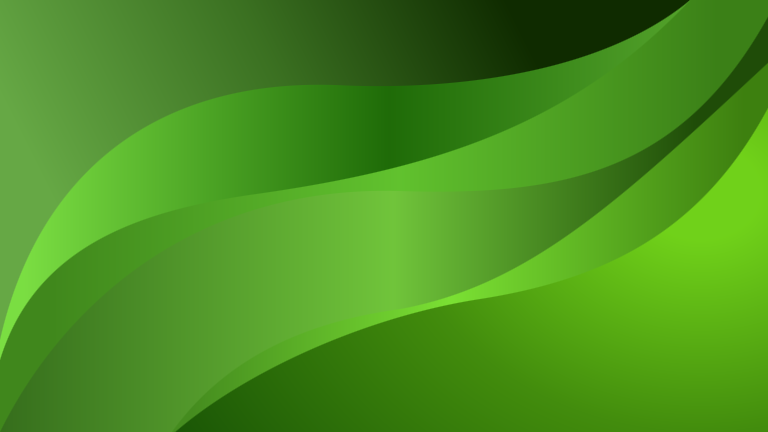
This background is drawn by a Shadertoy shader. Its source:

```glsl
// Height at x of one cubic Bezier that runs left to right
float bezierHeight(float x, vec2 a, vec2 b, vec2 c, vec2 d) {
    float lo = 0.0, hi = 1.0;
    vec2 q = a;
    for (int i = 0; i < 20; i++) {
        float t = 0.5 * (lo + hi), s = 1.0 - t;
        q = s * s * s * a + 3.0 * s * s * t * b + 3.0 * s * t * t * c + t * t * t * d;
        if (q.x < x) lo = t; else hi = t;
    }
    return q.y;
}

// Soft coverage of the area below a wave of two Beziers joined at mid
float below(vec2 p, vec2 a, vec2 b, vec2 c, vec2 mid, vec2 d, vec2 e, vec2 f) {
    float height = p.x < mid.x ? bezierHeight(p.x, a, b, c, mid)
                               : bezierHeight(p.x, mid, d, e, f);
    float depth = height - p.y;
    return clamp(0.5 + depth / max(fwidth(depth), 1e-4), 0.0, 1.0);
}

// Gradient through three colours placed at the given stops
vec3 ramp(float t, vec3 stops, vec3 first, vec3 middle, vec3 last) {
    vec3 col = mix(first, middle, clamp((t - stops.x) / (stops.y - stops.x), 0.0, 1.0));
    return mix(col, last, clamp((t - stops.y) / (stops.z - stops.y), 0.0, 1.0));
}

void mainImage(out vec4 fragColor, in vec2 fragCoord) {
    // Canvas is 16 units wide and 9 high
    vec2 p = fragCoord / iResolution.xy * vec2(16.0, 9.0);

    // Backdrop fading to a dark upper right
    vec3 col = ramp(p.x + 0.5 * p.y, vec3(3.5, 9.5, 15.0),
        vec3(0.40, 0.66, 0.27), vec3(0.23, 0.44, 0.13), vec3(0.06, 0.17, 0.0));

    // Upper ribbon, dark in its centre
    vec3 upper = ramp(p.x, vec3(0.5, 8.1, 14.4),
        vec3(0.48, 0.87, 0.26), vec3(0.12, 0.42, 0.03), vec3(0.33, 0.64, 0.17));
    col = mix(col, upper, below(p, vec2(0.0, 1.92), vec2(0.83, 5.56), vec2(3.44, 7.42),
        vec2(7.19, 7.22), vec2(9.38, 7.13), vec2(12.5, 7.44), vec2(14.38, 9.0)));

    // Second ribbon, bright in its centre
    vec3 second = ramp(p.x, vec3(1.0, 8.3, 15.0),
        vec3(0.25, 0.53, 0.11), vec3(0.38, 0.76, 0.18), vec3(0.23, 0.50, 0.09));
    col = mix(col, second, below(p, vec2(0.0, 1.5), vec2(0.73, 3.88), vec2(2.92, 4.6),
        vec2(5.21, 4.94), vec2(8.96, 5.46), vec2(11.88, 6.35), vec2(14.38, 9.0)));

    // Broad pale ribbon
    vec3 broad = ramp(p.x, vec3(0.0, 8.2, 14.5),
        vec3(0.21, 0.43, 0.11), vec3(0.44, 0.77, 0.23), vec3(0.12, 0.30, 0.03));
    col = mix(col, broad, below(p, vec2(0.0, 0.0), vec2(1.25, 2.54), vec2(3.96, 5.15),
        vec2(8.33, 5.02), vec2(11.67, 4.92), vec2(14.17, 5.35), vec2(16.0, 8.65)));

    // Thin vivid ribbon
    vec3 thin = ramp(p.x, vec3(4.0, 9.4, 15.5),
        vec3(0.27, 0.55, 0.12), vec3(0.48, 0.88, 0.20), vec3(0.24, 0.50, 0.06));
    col = mix(col, thin, below(p, vec2(3.58, 0.0), vec2(4.69, 1.54), vec2(6.35, 2.29),
        vec2(8.33, 2.56), vec2(11.04, 3.06), vec2(12.92, 4.83), vec2(16.0, 7.69)));

    // Lower field with a glow at the right
    float glow = length((p - vec2(14.6, 5.0)) * vec2(0.8, 1.0));
    vec3 field = ramp(glow, vec3(1.0, 5.0, 10.5),
        vec3(0.44, 0.82, 0.10), vec3(0.26, 0.55, 0.05), vec3(0.09, 0.32, 0.02));
    col = mix(col, field, below(p, vec2(3.65, 0.0), vec2(5.1, 1.25), vec2(7.6, 2.4),
        vec2(10.0, 2.77), vec2(12.81, 3.21), vec2(14.69, 4.31), vec2(16.0, 6.75)));

    fragColor = vec4(col, 1.0);
}
```
